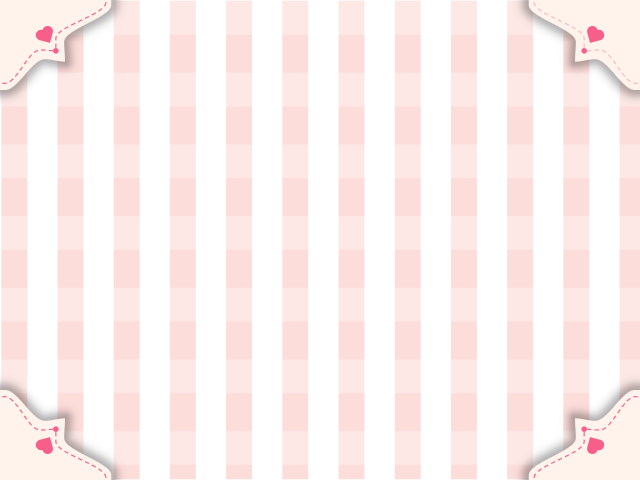
This background is drawn by a Shadertoy shader. Its source:

```glsl
// Pink gingham stripes on white with a scalloped cream card in each corner.
// The corners are one mirrored shape: two S-curves meeting at a point, traced
// as short segments to give the soft shadow, the outline and the dashed seam.

const float CANVAS_HEIGHT = 576.0;   // all lengths below are in these units

const vec3 PAPER      = vec3(1.0);
const vec3 PINK_LIGHT = vec3(0.992, 0.910, 0.898);
const vec3 PINK_DEEP  = vec3(0.992, 0.867, 0.855);
const vec3 CREAM      = vec3(1.0, 0.953, 0.922);
const vec3 ROSE       = vec3(0.97, 0.37, 0.54);
const vec3 ROSE_PALE  = vec3(0.98, 0.72, 0.77);
const vec3 SHADOW     = vec3(0.22, 0.20, 0.20);

// Repeats: start, period, width
const vec3 STRIPES = vec3(1.5, 67.45, 31.2);
const vec3 ROWS    = vec3(41.7, 86.0, 45.6);
const float MARGIN = 0.9;

// Curve arms: bend start, bend end, outer height, inner height
const vec4 EDGE_LOW  = vec4(6.0, 54.0, 108.0, 71.0);
const vec4 EDGE_HIGH = vec4(6.0, 50.0, 133.5, 77.0);
const vec4 SEAM_LOW  = vec4(6.0, 48.0, 100.0, 60.0);
const vec4 SEAM_HIGH = vec4(3.0, 46.0, 127.0, 67.0);
const vec2 CARD_TIP  = vec2(78.0, 74.0);
const vec2 DOT       = vec2(67.0, 61.0);
const float DOT_RADIUS  = 3.3;
const float ARM_START   = -12.0;
const int   ARM_STEPS   = 40;
const float CORNER_SIZE = 175.0;

const float DASH_PERIOD = 9.2;
const float DASH_LENGTH = 5.0;
const float DASH_WIDTH  = 1.4;
const float DASH_PHASE  = -3.5;

const vec2 HEART_TIP  = vec2(60.0, 51.5);
const vec2 HEART_AXIS = vec2(-0.5, -0.866);
const float HEART_SIZE = 18.0;

const float SHADOW_REACH    = 9.5;
const float SHADOW_STRENGTH = 0.36;

float unitsPerPixel;

// Antialiased coverage of a signed distance
float cover(float d) {
    return clamp(0.5 - d / unitsPerPixel, 0.0, 1.0);
}

// Repeating band
float band(float x, vec3 repeat) {
    float centred = x - repeat.x - 0.5 * repeat.z + 0.5 * repeat.y;
    return cover(abs(mod(centred, repeat.y) - 0.5 * repeat.y) - 0.5 * repeat.z);
}

// Height of an S-curve, flaring to tip.y at tip.x
float armHeight(float u, vec4 arm, vec2 tip) {
    float bend = mix(arm.z, arm.w, smoothstep(arm.x, arm.y, u));
    return bend + (tip.y - arm.w) * smoothstep(arm.y, tip.x, u);
}

// Distance to the curve, and arc length at its nearest point
vec2 traceArm(vec2 p, vec4 arm, vec2 tip) {
    vec2 nearest = vec2(1e4, 0.0);
    vec2 a = vec2(ARM_START, armHeight(ARM_START, arm, tip));
    float arc = 0.0;
    for (int i = 1; i <= ARM_STEPS; i++) {
        float u = mix(ARM_START, tip.x, float(i) / float(ARM_STEPS));
        vec2 b = vec2(u, armHeight(u, arm, tip));
        float len = length(b - a);
        float t = clamp(dot(p - a, b - a) / (len * len), 0.0, 1.0);
        float d = length(p - mix(a, b, t));
        if (d < nearest.x) nearest = vec2(d, arc + t * len);
        arc += len;
        a = b;
    }
    return nearest;
}

float dashes(vec2 trace) {
    float along = abs(mod(trace.y + DASH_PHASE, DASH_PERIOD) - 0.5 * DASH_PERIOD);
    return max(trace.x - 0.5 * DASH_WIDTH, along - 0.5 * DASH_LENGTH);
}

// Unit heart, point at the origin
float heart(vec2 p) {
    p.x = abs(p.x);
    if (p.x + p.y > 1.0) return length(p - vec2(0.25, 0.75)) - 0.3536;
    vec2 side = p - 0.5 * max(p.x + p.y, 0.0);
    return min(length(p - vec2(0.0, 1.0)), length(side)) * sign(p.x - p.y);
}

void mainImage(out vec4 fragColor, in vec2 fragCoord) {
    unitsPerPixel = CANVAS_HEIGHT / iResolution.y;
    vec2 size = iResolution.xy * unitsPerPixel;
    vec2 p = fragCoord * unitsPerPixel;
    vec2 q = min(p, size - p);   // mirrored into one corner

    // Gingham
    vec3 pink = mix(PINK_LIGHT, PINK_DEEP, band(size.y - p.y, ROWS));
    vec3 color = mix(PAPER, pink, band(p.x, STRIPES) * cover(MARGIN - q.y));

    if (max(q.x, q.y) < CORNER_SIZE) {
        // Card and its shadow
        float outline = min(traceArm(q, EDGE_LOW, CARD_TIP).x,
                            traceArm(q.yx, EDGE_HIGH, CARD_TIP.yx).x);
        bool inside = q.y < armHeight(q.x, EDGE_LOW, CARD_TIP)
                   && q.x < armHeight(q.y, EDGE_HIGH, CARD_TIP.yx);
        float fade = outline / SHADOW_REACH;
        color = mix(color, SHADOW, SHADOW_STRENGTH * exp(-fade * fade));
        color = mix(color, CREAM, cover(inside ? -outline : outline));

        // Seam, paler in the upper right
        float seam = min(dashes(traceArm(q, SEAM_LOW, DOT)),
                         dashes(traceArm(q.yx, SEAM_HIGH, DOT.yx)));
        bool upperRight = p.x > 0.5 * size.x && p.y > 0.5 * size.y;
        color = mix(color, upperRight ? ROSE_PALE : ROSE, cover(seam));

        // Dot and tilted heart
        vec2 h = q - HEART_TIP;
        h = vec2(h.x * HEART_AXIS.y - h.y * HEART_AXIS.x, dot(h, HEART_AXIS));
        float charm = min(length(q - DOT) - DOT_RADIUS, heart(h / HEART_SIZE) * HEART_SIZE);
        color = mix(color, ROSE, cover(charm));
    }
    fragColor = vec4(color, 1.0);
}
```
